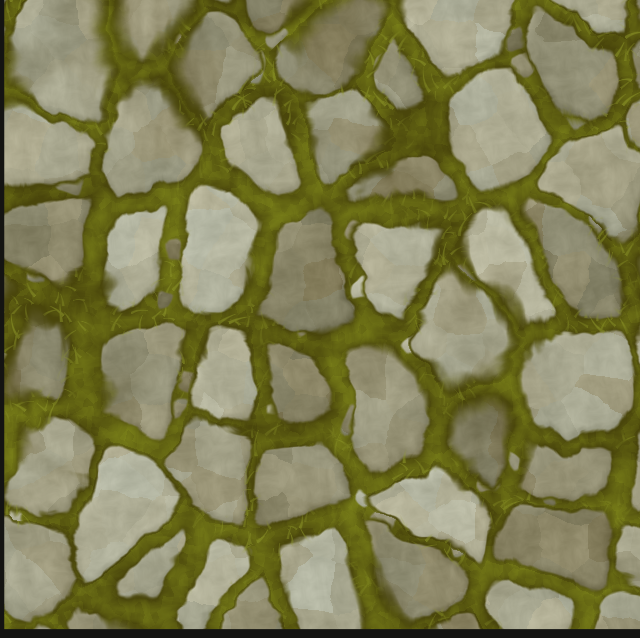
This texture is drawn by a Shadertoy shader. Its source:

```glsl
// Draws weathered paving stones sunk in mossy ground with grass blades.

const vec3 MOSS_DARK   = vec3(0.31, 0.30, 0.05);
const vec3 MOSS_LIGHT  = vec3(0.45, 0.47, 0.09);
const vec3 GRASS       = vec3(0.57, 0.61, 0.17);
const vec3 STONE_BROWN = vec3(0.50, 0.48, 0.36);
const vec3 STONE_PALE  = vec3(0.71, 0.71, 0.62);
const vec3 FRAME       = vec3(0.08, 0.08, 0.07);

struct Cell { vec2 id; vec2 offset; float edge; };

vec2 hash22(vec2 p) {
    vec3 q = fract(p.xyx * vec3(0.1031, 0.1030, 0.0973));
    q += dot(q, q.yzx + 33.33);
    return fract((q.xx + q.yz) * q.zy);
}

// Layered, rotated sines, roughly -1 to 1
float waves(vec2 p) {
    float sum = 0.0, amp = 0.6;
    for (int i = 0; i < 5; i++) {
        p = mat2(0.8, 0.6, -0.6, 0.8) * p * 1.7 + 1.3;
        p += 0.7 * sin(p.yx);
        sum += amp * sin(p.x) * sin(p.y);
        amp *= 0.6;
    }
    return sum;
}

vec2 site(vec2 id, float jitter) {
    return id + 0.5 + jitter * (hash22(id) - 0.5);
}

// Cellular noise with a rounded distance to the cell border
Cell cells(vec2 p, float jitter, float sharpness) {
    vec2 base = floor(p), id = base;
    float best = 1e3;
    for (int k = 0; k < 9; k++) {
        vec2 n = base + vec2(k % 3 - 1, k / 3 - 1);
        float d = distance(site(n, jitter), p);
        if (d < best) { best = d; id = n; }
    }
    vec2 centre = site(id, jitter);
    float sum = 0.0;
    for (int k = 0; k < 25; k++) {
        vec2 n = id + vec2(k % 5 - 2, k / 5 - 2);
        if (n == id) continue;
        vec2 other = site(n, jitter);
        float d = dot(0.5 * (centre + other) - p, normalize(other - centre));
        sum += exp(-sharpness * d);
    }
    return Cell(id, p - centre, -log(sum) / sharpness);
}

// Curved, tapering strokes that grow mostly upwards
float blades(vec2 p, float scale, float pixel) {
    p *= scale;
    float cover = 0.0;
    for (int k = 0; k < 9; k++) {
        vec2 id = floor(p) + vec2(k % 3 - 1, k / 3 - 1);
        vec2 shape = hash22(id + 41.0);
        vec2 l = p - id - hash22(id + 17.0);
        float angle = (shape.x - 0.5) * 2.2;
        l = mat2(cos(angle), sin(angle), -sin(angle), cos(angle)) * l;
        float t = l.y / mix(0.5, 0.95, shape.y);
        float width = 0.055 * (1.0 - t);
        float d = abs(l.x - (shape.y - 0.5) * t * t) - width;
        float stroke = 1.0 - smoothstep(-0.02, pixel * scale, d);
        cover = max(cover, stroke * step(0.0, t) * step(t, 1.0));
    }
    return cover;
}

vec3 mossColour(vec2 p, float d) {
    float leaf = hash22(cells(p * 75.0, 0.9, 20.0).id + 5.0).x - 0.5;
    float light = 0.62 + 0.4 * waves(p * 9.0) + 0.25 * waves(p * 45.0) + 0.3 * leaf;
    light -= 0.6 * exp(-max(-d, 0.0) * 130.0);
    return mix(MOSS_DARK, MOSS_LIGHT, clamp(light, -0.15, 1.2));
}

// Flat painted facets, mottling and a lit upper-left rim
vec3 stoneColour(vec2 p, Cell stone, float d, float tone) {
    vec2 warped = p + 0.008 * vec2(waves(p * 20.0), waves(p * 20.0 + 9.0));
    Cell facet = cells(warped * 15.0 + stone.id * 3.7, 0.9, 25.0);
    vec2 facetTone = hash22(facet.id + 3.0) - 0.5;
    vec3 colour = mix(STONE_BROWN, STONE_PALE, tone + 0.35 * facetTone.x);
    colour += 0.035 * waves(p * 28.0) + 0.02 * waves(p * 85.0);
    colour += vec3(0.02, 0.0, -0.025) * facetTone.y;
    float facing = dot(normalize(stone.offset + 1e-4), vec2(-0.5, 0.86));
    float rim = 1.0 - smoothstep(0.0, 0.014, d);
    return colour + rim * (0.06 * facing - 0.03);
}

void mainImage(out vec4 fragColor, in vec2 fragCoord) {
    float pixel = 1.0 / iResolution.y;
    vec2 p = fragCoord * pixel;

    // Large stones: warped cells, each with its own gap
    vec2 grid = vec2(7.0, 6.0);
    vec2 warp = vec2(waves(p * 6.0), waves(p * 6.0 + 20.0)) * 0.16
              + vec2(waves(p * 24.0), waves(p * 24.0 + 8.0)) * 0.035;
    Cell stone = cells(p * grid + warp + 3.0, 0.85, 22.0);
    vec2 seed = hash22(stone.id + 7.0);
    float d = (stone.edge - 0.015 - 0.16 * seed.x * seed.x) / 6.5;
    float overgrown = smoothstep(0.1, 0.65, waves(p * 5.0 + 4.0));
    float stoneMask = smoothstep(-pixel, mix(0.004, 0.035, overgrown), d);

    // Small pebbles in the gaps
    Cell pebble = cells(p * 24.0 + warp * 2.0, 0.8, 18.0);
    vec2 pebbleSeed = hash22(pebble.id + 29.0);
    float pebbleD = (pebble.edge - 0.08 - 0.1 * pebbleSeed.y) / 24.0;
    float pebbleMask = smoothstep(-pixel, 0.003, pebbleD) * step(0.9, pebbleSeed.x)
                     * (1.0 - smoothstep(-0.008, 0.0, d));

    // Layer ground, stones and pebbles, then grass over their rims
    vec3 colour = mossColour(p, d);
    float tone = seed.y * 0.95 + 0.08 - 0.25 * overgrown;
    colour = mix(colour, stoneColour(p, stone, d, tone), stoneMask);
    colour = mix(colour, stoneColour(p, pebble, pebbleD, pebbleSeed.y), pebbleMask);
    float grass = max(blades(p, 26.0, pixel), 0.8 * blades(p + 5.3, 38.0, pixel));
    float growth = smoothstep(-0.25, 0.5, waves(p * 8.0 + 2.0));
    grass *= growth * (1.0 - smoothstep(-0.003, 0.012, d)) * (1.0 - pebbleMask);
    colour = mix(colour, GRASS, 0.5 * grass);

    // Dark strips along the left and bottom
    float inside = smoothstep(0.0, pixel, p.x - 0.006) * smoothstep(0.0, pixel, p.y - 0.013);
    fragColor = vec4(mix(FRAME, colour, inside), 1.0);
}
```
